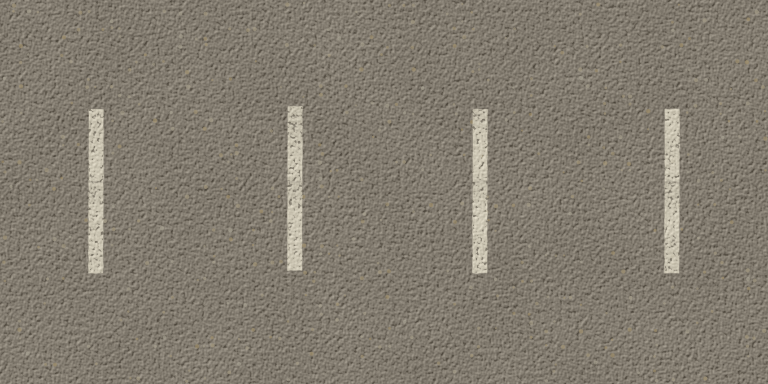
A WebGL 2 fragment shader for this texture:

```glsl
#version 300 es
precision highp float;
// Weathered asphalt with a row of four worn, cream painted parking stripes.

uniform vec2 u_resolution;
out vec4 fragColor;

vec2 hash2(vec2 cell) {
  vec3 h = fract(cell.xyx * vec3(0.1031, 0.1030, 0.0973));
  h += dot(h, h.yzx + 33.33);
  return fract((h.xx + h.yz) * h.zy);
}

float cornerSlope(vec2 cell, vec2 offset) {
  float angle = 6.2832 * hash2(cell).x;
  return dot(vec2(cos(angle), sin(angle)), offset);
}

float gradientNoise(vec2 p) {
  vec2 cell = floor(p), f = fract(p);
  vec2 w = f * f * f * (f * (f * 6.0 - 15.0) + 10.0);
  vec2 dx = vec2(1.0, 0.0), dy = vec2(0.0, 1.0);
  return mix(
    mix(cornerSlope(cell, f), cornerSlope(cell + dx, f - dx), w.x),
    mix(cornerSlope(cell + dy, f - dy), cornerSlope(cell + 1.0, f - 1.0), w.x),
    w.y);
}

// Height of the rough aggregate, two turned layers of grain
float grainHeight(vec2 p) {
  vec2 turned = mat2(0.8, 0.6, -0.6, 0.8) * p;
  return gradientNoise(p * 88.0) + 0.75 * gradientNoise(turned * 155.0 + 37.0);
}

// Sparse pale chips, one possible chip per grid cell
float chipMask(vec2 p, float density, float pixel) {
  vec2 cell = floor(p * density);
  vec2 seed = hash2(cell + 71.0);
  vec2 centre = 0.3 + 0.4 * hash2(cell + 13.0);
  float radius = mix(0.12, 0.26, seed.y);
  float edge = pixel * density * 0.6;
  float dist = length(fract(p * density) - centre) - radius;
  return (1.0 - smoothstep(-edge, edge, dist)) * step(0.9, seed.x);
}

float boxDistance(vec2 p, vec2 halfSize) {
  vec2 d = abs(p) - halfSize;
  return length(max(d, 0.0)) + min(max(d.x, d.y), 0.0);
}

void main() {
  vec2 p = gl_FragCoord.xy / u_resolution.y;
  float pixel = 1.0 / u_resolution.y;

  // Asphalt: lit grain, dark pits and broad mottling
  float height = grainHeight(p);
  float relief = height - grainHeight(p + vec2(-0.003, 0.004));
  float pits = smoothstep(0.25, 0.65, -height);
  float mottling = gradientNoise(p * 5.0) + 0.6 * gradientNoise(p * 17.0 + 9.0);
  float tone = 0.105 * relief + 0.03 * height + 0.018 * mottling;
  vec3 colour = vec3(0.507, 0.480, 0.434) + tone * vec3(1.0, 0.99, 0.95);
  colour -= 0.065 * pits;

  // Pale and ochre stone chips
  float chips = chipMask(p, 46.0, pixel);
  float warmth = hash2(floor(p * 46.0) + 5.0).x;
  vec3 chipColour = mix(vec3(0.66, 0.64, 0.58), vec3(0.62, 0.55, 0.40), warmth);
  colour = mix(colour, chipColour, 0.65 * chips);

  // Four stripes, the second one set slightly right and up
  float index = floor(p.x * 2.0);
  float shifted = 1.0 - step(0.5, abs(index - 1.0));
  vec2 centre = vec2(0.25 + 0.5 * index, 0.502) + shifted * vec2(0.018, 0.007);
  vec2 local = p - centre;
  local.x -= 0.003 * local.y;
  float ragged = 0.0018 * gradientNoise(p * 60.0 + 3.0) + 0.0012 * height;
  float stripeDist = boxDistance(local, vec2(0.0170, 0.2115)) - 0.0025 + ragged;
  float stripe = 1.0 - smoothstep(-0.8 * pixel, 0.8 * pixel, stripeDist);

  // Wear: thin bands along the length, bare pits and a hairline crack
  float band = gradientNoise(vec2(index * 0.37, p.y * 13.0 + 2.0));
  float bare = smoothstep(0.15, 0.6, -height + 0.35 * band);
  float crackLine = 0.526 + 0.005 * gradientNoise(vec2(p.x * 45.0, index));
  float crack = 1.0 - smoothstep(0.001, 0.001 + 1.2 * pixel, abs(p.y - crackLine));
  float coverage = stripe * (0.94 - 0.12 * max(band, 0.0) - 0.55 * bare);
  coverage *= 1.0 - 0.3 * crack;
  vec3 paint = vec3(0.805, 0.780, 0.707) + 0.09 * relief - 0.045 * band;
  colour = mix(colour, paint, clamp(coverage, 0.0, 1.0));

  fragColor = vec4(clamp(colour, 0.0, 1.0), 1.0);
}
```
